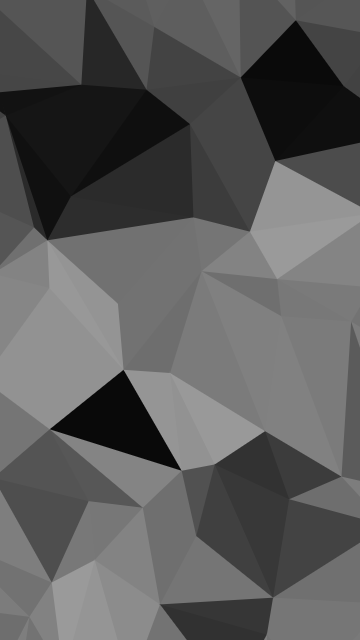
Write a Shadertoy shader that draws this background.

```glsl
const float CELL = 0.122;        // facet size, in canvas heights
const float JITTER = 0.92;       // below 1.0 the mesh never folds
const float TILT = 0.38;         // rotation of the lattice, radians
const float SEED = 17.0;
const float GRAIN = 0.085;       // tone spread between facets
const float MID_TONE = 0.475;
const float DUSK_TONE = 0.27;
const float TOP_TONE = 0.36;
const float POOL_SOFTNESS = 0.18;

// Pools of light and shade: centre x, centre y, radius, tone
const int POOL_COUNT = 11;
const vec4 POOLS[POOL_COUNT] = vec4[](
    vec4(0.13, 0.79, 0.132, 0.075),
    vec4(0.48, 0.83, 0.096, 0.050),
    vec4(0.12, 0.33, 0.080, 0.045),
    vec4(0.41, 0.19, 0.110, 0.225),
    vec4(0.33, 0.03, 0.050, 0.180),
    vec4(0.05, 0.23, 0.060, 0.300),
    vec4(0.54, 0.30, 0.075, 0.330),
    vec4(0.45, 0.66, 0.088, 0.575),
    vec4(0.10, 0.50, 0.095, 0.560),
    vec4(0.16, 0.05, 0.090, 0.570),
    vec4(0.30, 0.35, 0.060, 0.570));

vec2 hash22(vec2 p) {
    vec3 q = fract(vec3(p.xyx) * vec3(0.1031, 0.1030, 0.0973));
    q += dot(q, q.yzx + 33.33);
    return fract((q.xx + q.yz) * q.zy);
}

float cross2(vec2 a, vec2 b) { return a.x * b.y - a.y * b.x; }

mat2 rotation(float angle) {
    float c = cos(angle), s = sin(angle);
    return mat2(c, s, -s, c);
}

// Lattice corner, scattered inside its own cell
vec2 meshPoint(vec2 id) {
    return id + JITTER * (hash22(id + SEED) - 0.5);
}

// Broad light and shade over the canvas
float toneAt(vec2 p) {
    float tone = mix(MID_TONE, DUSK_TONE, smoothstep(0.60, 0.68, p.y));
    tone = mix(tone, TOP_TONE, smoothstep(0.92, 0.98, p.y));
    for (int i = 0; i < POOL_COUNT; i++) {
        vec4 pool = POOLS[i];
        float reach = length(p - pool.xy) / pool.z;
        float inside = 1.0 - smoothstep(1.0 - POOL_SOFTNESS, 1.0 + POOL_SOFTNESS, reach);
        tone = mix(tone, pool.w, inside);
    }
    return tone;
}

// Signed distance to the left side of line ab
float leftOf(vec2 p, vec2 a, vec2 b) {
    return cross2(b - a, p - a) / max(length(b - a), 1e-4);
}

// Tone times coverage, and coverage, of one flat facet
vec2 facet(vec2 p, vec2 a, vec2 b, vec2 c, float pixel) {
    float d = min(leftOf(p, a, b), min(leftOf(p, b, c), leftOf(p, c, a)));
    float cover = clamp(d / pixel + 0.5, 0.0, 1.0);
    if (cover <= 0.0) return vec2(0.0);
    vec2 centre = (a + b + c) / 3.0;
    float tone = toneAt(rotation(-TILT) * centre * CELL);
    float grain = hash22(floor(centre * 64.0) + SEED).x - 0.5;
    tone += grain * GRAIN * smoothstep(-0.1, 0.3, tone);
    return vec2(clamp(tone, 0.03, 0.64), 1.0) * cover;
}

void mainImage(out vec4 fragColor, in vec2 fragCoord) {
    vec2 p = rotation(TILT) * (fragCoord / iResolution.y) / CELL;
    float pixel = 1.0 / (iResolution.y * CELL);
    vec2 home = floor(p);
    vec2 sum = vec2(0.0);

    // Nearby quads, each split along its better diagonal
    for (int y = -1; y <= 1; y++) {
        for (int x = -1; x <= 1; x++) {
            vec2 id = home + vec2(x, y);
            vec2 a = meshPoint(id);
            vec2 b = meshPoint(id + vec2(1, 0));
            vec2 c = meshPoint(id + vec2(1, 1));
            vec2 d = meshPoint(id + vec2(0, 1));
            float splitAC = min(cross2(b - a, c - a), cross2(c - a, d - a));
            float splitBD = min(cross2(b - a, d - a), cross2(c - b, d - b));
            if (splitAC > splitBD)
                sum += facet(p, a, b, c, pixel) + facet(p, a, c, d, pixel);
            else
                sum += facet(p, a, b, d, pixel) + facet(p, b, c, d, pixel);
        }
    }
    fragColor = vec4(vec3(sum.x / max(sum.y, 1e-4)), 1.0);
}
```
